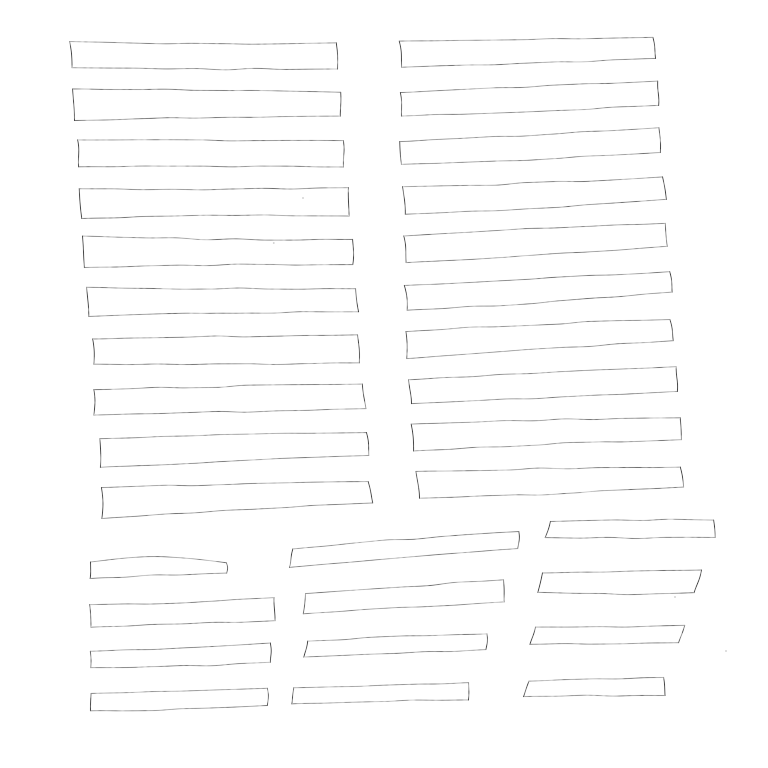
Reproduce this pattern procedurally as a three.js fragment shader.

```glsl
#define PAPER vec3(1.0)
#define INK vec3(0.1)
#define LINE_HALF 0.00045
#define SOFTNESS 0.001
#define WOBBLE 0.0012
#define JITTER 0.002
#define LONG_INK 0.56
#define END_INK 0.95
#define PI 3.14159265

varying vec2 vUv;

struct Bar {
  float left, right, y, tilt;
  vec2 heights; // at the left and right ends
  vec2 leans;   // top minus bottom x of each end
  float arch;
};

float hash(float n) {
  return fract(sin(n * 127.1) * 43758.5453);
}

float signedHash(float n) {
  return hash(n) * 2.0 - 1.0;
}

float noise(float x) {
  float i = floor(x);
  return mix(hash(i), hash(i + 1.0), smoothstep(0.0, 1.0, x - i));
}

// Pen stroke from a to b, slightly bowed, with uneven pressure
float stroke(vec2 p, vec2 a, vec2 b, float bow, float ink, float soft, float seed) {
  float len = distance(a, b);
  vec2 dir = (b - a) / len;
  vec2 q = p - a;
  float along = dot(q, dir);
  float s = clamp(along / len, 0.0, 1.0);
  float shake = WOBBLE * (noise(along * 25.0 + seed) * 2.0 - 1.0);
  float across = dot(q, vec2(-dir.y, dir.x)) - (bow + shake) * sin(PI * s);
  float d = length(vec2(along - s * len, across));
  float grain = 0.5 * (noise(along * 70.0 + seed * 3.0) + noise(along * 240.0 + seed * 5.0));
  float pressure = min(ink * mix(0.45, 1.5, grain), 1.0);
  return pressure * (1.0 - smoothstep(LINE_HALF - soft, LINE_HALF + soft, d));
}

// Outline of a hand drawn bar with uneven corners
float barInk(vec2 p, Bar bar, float soft, float seed) {
  if (abs(p.y - bar.y) > 0.05) return 0.0;
  vec2 h = 0.5 * bar.heights * (1.0 + 0.12 * vec2(signedHash(seed), signedHash(seed + 1.0)));
  vec2 lean = 0.5 * (bar.leans + 0.002 * vec2(signedHash(seed + 2.0), signedHash(seed + 3.0)));
  float x0 = bar.left + JITTER * signedHash(seed + 4.0);
  float x1 = bar.right + JITTER * signedHash(seed + 5.0);
  float tilt = 0.5 * bar.tilt + 0.001 * signedHash(seed + 6.0);
  vec2 topL = vec2(x0 + lean.x, bar.y - tilt + h.x);
  vec2 lowL = vec2(x0 - lean.x, bar.y - tilt - h.x);
  vec2 topR = vec2(x1 + lean.y, bar.y + tilt + h.y);
  vec2 lowR = vec2(x1 - lean.y, bar.y + tilt - h.y);
  float topBow = bar.arch + 0.002 * signedHash(seed + 7.0);
  float lowBow = 0.002 * signedHash(seed + 8.0);
  float top = stroke(p, topL, topR, topBow, LONG_INK, soft, seed);
  float low = stroke(p, lowL, lowR, lowBow, LONG_INK, soft, seed + 11.0);
  float endL = stroke(p, topL, lowL, 0.0005, END_INK, soft, seed + 23.0);
  float endR = stroke(p, topR, lowR, 0.0005, END_INK, soft, seed + 37.0);
  return max(max(top, low), max(endL, endR));
}

// Long bars: two columns of ten
Bar longBar(float col, float row) {
  float t = row / 9.0;
  if (col < 0.5)
    return Bar(0.092 + 0.0046 * row, 0.439 + 0.0048 * row, 0.928 - 0.064 * row,
      0.014 * t * t * t, vec2(0.037, 0.034 - 0.008 * pow(t, 8.0)),
      vec2(-0.002, -0.004 * t), 0.0);
  return Bar(0.522 + 0.02 * t * t, 0.851 + 0.0042 * row, 0.9336 - 0.0622 * row,
    0.009 + 0.01 * sin(PI * t), vec2(0.033, 0.029), vec2(-0.003, -0.003), 0.0);
}

// Short bars: three columns of four, the first one stubby and arched
Bar shortBar(float col, float row) {
  float middle = col * (2.0 - col);
  float last = max(col - 1.0, 0.0);
  float inner = sin(PI * row / 3.0);
  float stub = 1.0 - step(0.5, col + row);
  float height = row == 1.0 ? 0.028 : 0.022;
  return Bar(
    0.118 + 0.229 * col + 0.034 * col * col - 0.009 * row * last + 0.02 * inner * middle,
    0.36 + 0.345 * col - 0.03 * col * col - row * mix(0.004, 0.021, min(col, 1.0)) - 0.066 * stub,
    0.259 + 0.026 * col - row * (0.0566 + 0.0061 * col),
    0.008 - 0.003 * col + middle * (0.018 - 0.006 * row) - 0.005 * stub,
    vec2(height, height * (1.05 - 0.45 * stub)),
    vec2(0.0035 * col, 0.011 * inner * last), 0.006 * stub);
}

void main() {
  float soft = max(SOFTNESS, 0.55 * fwidth(vUv.x));
  float ink = 0.0;
  for (int c = 0; c < 2; c++)
    for (int r = 0; r < 10; r++) {
      float col = float(c), row = float(r);
      ink = max(ink, barInk(vUv, longBar(col, row), soft, 17.0 * row + 211.0 * col + 3.0));
    }
  for (int c = 0; c < 3; c++)
    for (int r = 0; r < 4; r++) {
      float col = float(c), row = float(r);
      ink = max(ink, barInk(vUv, shortBar(col, row), soft, 19.0 * row + 103.0 * col + 509.0));
    }
  // Faint specks on the paper
  for (int i = 0; i < 4; i++) {
    vec2 spot = vec2(hash(float(i) + 71.0), hash(float(i) + 83.0));
    ink = max(ink, 0.25 * (1.0 - smoothstep(0.0, 2.0 * soft, distance(vUv, spot))));
  }
  gl_FragColor = vec4(mix(PAPER, INK, ink), 1.0);
}
```
